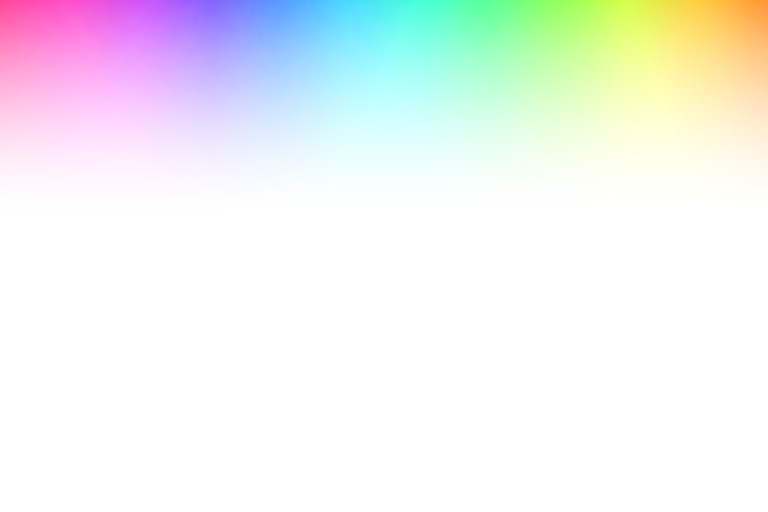
Give the GLSL for this background, as a Shadertoy shader.

```glsl
// Rainbow stops, evenly spaced from the left edge to the right
const int STOPS = 12;
const vec3 rainbow[STOPS] = vec3[](
    vec3(1.00, 0.27, 0.60), vec3(0.99, 0.30, 0.80),
    vec3(0.82, 0.32, 0.97), vec3(0.52, 0.38, 1.00),
    vec3(0.33, 0.60, 1.00), vec3(0.28, 0.85, 1.00),
    vec3(0.27, 1.00, 0.85), vec3(0.35, 1.00, 0.58),
    vec3(0.57, 1.00, 0.35), vec3(0.84, 0.99, 0.28),
    vec3(1.00, 0.80, 0.25), vec3(1.00, 0.58, 0.20));

vec3 rainbowAt(float x) {
    float position = clamp(x, 0.0, 1.0) * float(STOPS - 1);
    int left = min(int(position), STOPS - 2);
    return mix(rainbow[left], rainbow[left + 1],
               smoothstep(0.0, 1.0, mix(position - float(left), 0.5, 0.0)) * 0.3
               + (position - float(left)) * 0.7);
}

// Faint mottling from layered, rotated sines
float mottle(vec2 p) {
    float sum = 0.0;
    float amplitude = 0.5;
    for (int i = 0; i < 4; i++) {
        sum += amplitude * sin(p.x + 1.7 * sin(p.y)) * sin(p.y + 1.3 * sin(p.x));
        p = mat2(1.2, 1.6, -1.6, 1.2) * p + 2.3;
        amplitude *= 0.7;
    }
    return sum;
}

void mainImage(out vec4 fragColor, in vec2 fragCoord) {
    vec2 uv = fragCoord / iResolution.xy;
    float depth = 1.0 - uv.y;

    // Tint is what the rainbow takes away from white; weak channels clear first
    vec3 tint = max(1.0 - rainbowAt(uv.x) - 0.5 * depth, 0.0);
    float fade = pow(max(1.0 - depth / 0.42, 0.0), 1.5);

    float grain = 1.0 + 0.025 * mottle(uv * vec2(90.0, 60.0));
    fragColor = vec4(1.0 - tint * fade * grain, 1.0);
}
```
